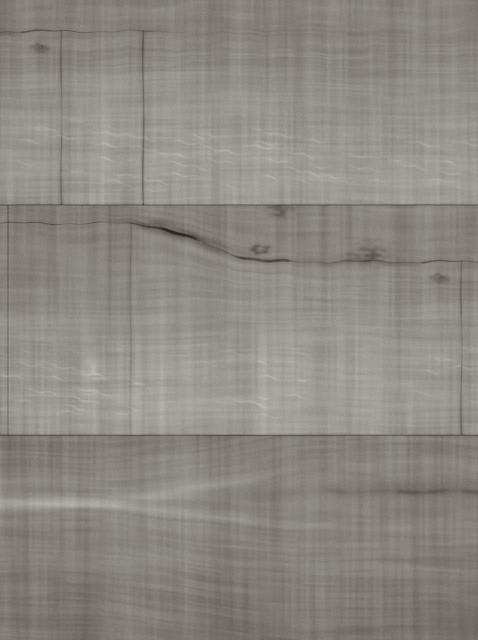
Reproduce this texture procedurally as a WebGL 2 fragment shader.

```glsl
#version 300 es
precision highp float;

uniform vec2 u_resolution;
out vec4 fragColor;

#define BOARD_HEIGHT 0.36
#define FIRST_SEAM 0.04
#define PRINT_SHIFT 0.625
#define SEAM_WIDTH 0.0009
#define GRAIN_DEPTH 0.42
#define SAW_DEPTH 0.50
#define CRACK_DEPTH 1.15
#define FLECK_GLOW 0.30
#define DARK_WOOD vec3(0.43, 0.405, 0.39)
#define LIGHT_WOOD vec3(0.65, 0.637, 0.62)

float hash(vec2 p) {
  vec3 q = fract(p.xyx * vec3(0.1031, 0.1030, 0.0973));
  q += dot(q, q.yzx + 33.33);
  return fract((q.x + q.y) * q.z);
}

float noise(vec2 p) {
  vec2 i = floor(p), f = fract(p);
  f *= f * (3.0 - 2.0 * f);
  return mix(mix(hash(i), hash(i + vec2(1, 0)), f.x),
             mix(hash(i + vec2(0, 1)), hash(i + vec2(1, 1)), f.x), f.y);
}

float bell(float d, float width) { return exp(-d * d / (width * width)); }

float line(float d, float width) {
  float soft = 0.8 / u_resolution.y;
  return 1.0 - smoothstep(width - soft, width + soft, abs(d));
}

// Fibres running along the board, centred on zero
float grain(vec2 p) {
  p.y += 0.003 * sin(p.x * 11.0) + 0.0012 * sin(p.x * 31.0 + p.y * 40.0);
  return 0.40 * noise(p * vec2(2.5, 24.0)) + 0.35 * noise(p * vec2(6.0, 95.0))
       + 0.45 * noise(p * vec2(16.0, 270.0)) - 0.60;
}

// Saw marks running across the board, centred on zero
float sawMarks(vec2 p) {
  float marks = 0.32 * noise(p * vec2(24.0, 1.5)) + 0.38 * noise(p * vec2(75.0, 3.0))
              + 0.40 * noise(p * vec2(210.0, 9.0)) - 0.55;
  float scores = pow(noise(p * vec2(105.0, 2.0) + 40.0), 6.0);
  return marks - 0.45 * scores * noise(p * vec2(30.0, 18.0));
}

// Short pale rays, one in some of the cells
float flecks(vec2 p) {
  vec2 g = p * vec2(22.0, 75.0), cell = floor(g);
  float glow = 0.0;
  for (int j = -1; j <= 1; j++)
    for (int i = -1; i <= 1; i++) {
      vec2 id = cell + vec2(i, j);
      float r = hash(id + 7.0);
      vec2 d = g - id - vec2(hash(id), hash(id + 19.0));
      d.y += d.x * (r - 0.3) * 1.2 + 0.12 * sin(d.x * 9.0 + r * 20.0);
      glow += step(0.55, r) * bell(d.x, 0.2 + 0.4 * hash(id + 3.0)) * bell(d.y, 0.14);
    }
  return min(glow, 1.0);
}

float crackPath(float x) {
  return mix(0.331, 0.271, smoothstep(0.20, 0.43, x))
       + 0.0016 * sin(x * 47.0) + 0.0009 * sin(x * 131.0);
}

// Pale board with a long split, knots, cross checks and flecks
float splitBoard(vec2 q) {
  float path = crackPath(q.x), d = q.y - path;
  vec2 fibre = vec2(q.x, q.y - (path - 0.3) * bell(d, 0.06));
  float tone = mix(0.86, 0.43, smoothstep(0.03, 0.34, q.y)) + GRAIN_DEPTH * grain(fibre);

  float body = smoothstep(0.19, 0.27, q.x) * (1.0 - smoothstep(0.60, 0.73, q.x));
  float fade = 1.0 - smoothstep(0.86, 0.94, q.x);
  float broken = smoothstep(0.2, 0.55, noise(vec2(q.x * 28.0, 3.0)));
  float split = line(d, 0.0006 + 0.0016 * body * broken) * fade * (0.35 + 0.55 * broken);
  float stain = bell(d - 0.003, 0.011) * bell(q.x - 0.27, 0.07)
              + 0.35 * bell(d, 0.006) * (0.4 + body) * fade;
  tone -= CRACK_DEPTH * (0.75 * split + 0.55 * stain * (0.3 + noise(fibre * vec2(45.0, 260.0))));

  // Knots: x, y, radius
  vec3 knots[4] = vec3[](vec3(0.406, 0.291, 0.007), vec3(0.576, 0.282, 0.015),
                         vec3(0.683, 0.246, 0.008), vec3(0.438, 0.352, 0.010));
  for (int i = 0; i < 4; i++) {
    vec2 k = (q - knots[i].xy) / knots[i].z * vec2(0.55, 1.0);
    float r = length(k) + 0.7 * (noise(q * vec2(90.0, 180.0)) - 0.5);
    tone -= 0.65 * bell(r, 1.0) * (0.35 + noise(q * vec2(120.0, 210.0)));
    if (i == 0) tone += 0.6 * bell(length(k), 0.4) - 0.35 * bell(r - 0.8, 0.25);
  }

  // Cross checks: x, strength
  vec2 checks[3] = vec2[](vec2(0.204, 0.30), vec2(0.721, 0.55), vec2(0.849, 0.75));
  for (int i = 0; i < 3; i++) {
    float x = q.x - checks[i].x + 0.0008 * sin(q.y * 35.0);
    float below = 1.0 - smoothstep(-0.004, 0.004, d);
    float wear = 0.5 + 0.6 * noise(vec2(checks[i].x * 90.0, q.y * 40.0));
    tone -= checks[i].y * below * wear * (line(x, 0.0009) + 0.4 * bell(x, 0.004));
  }

  float band = bell(q.y - 0.09, 0.045) + 0.6 * bell(q.y - 0.04, 0.015);
  tone += FLECK_GLOW * flecks(q) * band * smoothstep(0.25, 0.6, noise(q * vec2(7.0, 14.0)));
  float patches = bell(q.x - 0.148, 0.014) * bell(q.y - 0.11, 0.018);
  tone += 0.5 * patches * noise(q * vec2(110.0, 60.0));
  return tone - 0.7 * line(q.x - 0.0125, SEAM_WIDTH);
}

// Darker board with pale streaks that spread apart around a dark heart
float streakBoard(vec2 q) {
  float spread = smoothstep(0.12, 0.52, q.x);
  float heart = q.y - 0.266;
  vec2 fibre = vec2(q.x, q.y - 0.05 * spread * sign(heart) * abs(heart) / (0.03 + abs(heart)));
  float tone = 0.31 + 0.14 * bell(q.y - 0.22, 0.10) + 1.15 * GRAIN_DEPTH * grain(fibre + 5.0);
  float streaks = bell(q.y - 0.255 - 0.052 * spread, 0.010) + bell(q.y - 0.252 + 0.036 * spread, 0.007);
  tone += 0.28 * streaks * (1.0 - 0.6 * spread) * (0.5 + noise(fibre * vec2(12.0, 140.0)));
  float vein = q.y - 0.272 + 0.0015 * sin(q.x * 60.0);
  float beads = 0.35 + 0.65 * smoothstep(0.45, 0.8, noise(vec2(q.x * 38.0, 9.0)));
  tone -= smoothstep(0.50, 0.53, q.x) * (0.40 * beads * bell(vein, 0.0035) + 0.14 * bell(vein, 0.014));
  return tone - 0.22 * bell(q.x - 0.42, 0.06) * bell(heart, 0.012);
}

void main() {
  vec2 p = gl_FragCoord.xy / u_resolution.y;
  float row = floor((p.y + FIRST_SEAM) / BOARD_HEIGHT);
  vec2 q = vec2(p.x, p.y + FIRST_SEAM - row * BOARD_HEIGHT);
  q.x += PRINT_SHIFT * max(row - 1.0, 0.0);

  float tone = row < 0.5 ? streakBoard(q) : splitBoard(q);
  tone += SAW_DEPTH * sawMarks(q + vec2(row < 0.5 ? 3.0 : 0.0, 0.0));
  tone += 0.10 * (hash(floor(p * 480.0)) - 0.5);

  // Joints between boards and a slight falloff to the edges
  float joint = min(q.y, BOARD_HEIGHT - q.y);
  tone -= 0.75 * line(joint, SEAM_WIDTH) + 0.10 * bell(joint, 0.004);
  vec2 edge = gl_FragCoord.xy / u_resolution - 0.5;
  tone -= 0.35 * dot(edge, edge) - 0.06;

  fragColor = vec4(mix(DARK_WOOD, LIGHT_WOOD, clamp(tone, -1.1, 1.35)), 1.0);
}
```
